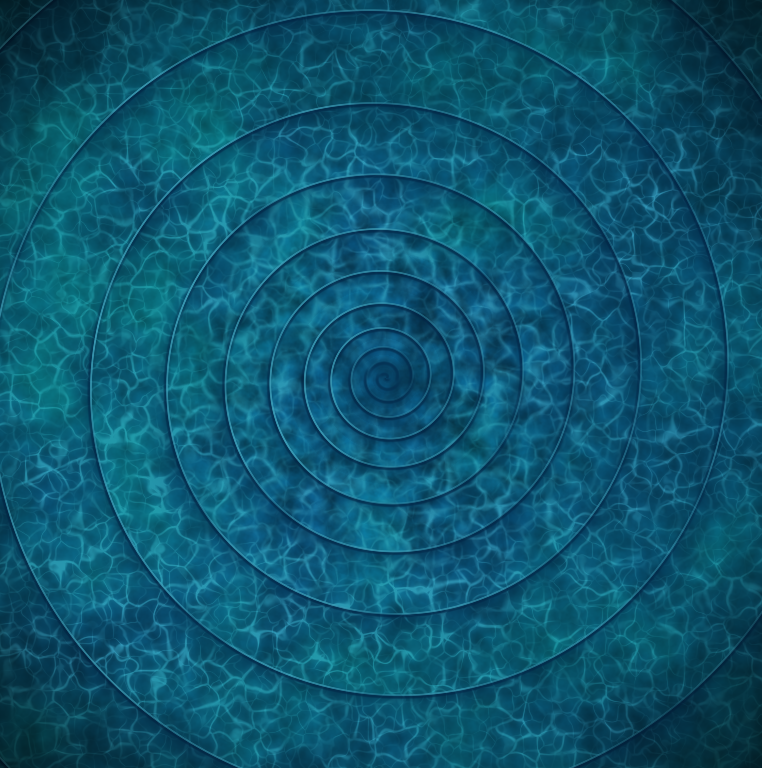
Reproduce this background procedurally as a Shadertoy shader.

```glsl
// Draws a widening spiral groove over teal water laced with a net of caustic light.

#define CENTER vec2(0.0065, 0.008)  // spiral eye, measured from the canvas middle
#define START_RADIUS 0.0625         // sets the radius of the first turn
#define RADIUS_SHIFT 0.0417         // tightens the turns near the eye
#define GROWTH 0.2647               // natural log of the growth per turn
#define LINE_WIDTH 0.0005
#define SHADOW_WIDTH 0.016
#define CELL_SCALE 31.0             // caustic cells across the canvas height
#define WARP 0.36                   // bending of the caustic net
#define NET_LIGHT 1.0
#define MOTTLE 0.5                  // strength of the small light and dark flecks

const float TAU = 6.2831853;
const vec3 DEEP  = vec3(0.010, 0.205, 0.275);
const vec3 TEAL  = vec3(0.030, 0.410, 0.460);
const vec3 BLUE  = vec3(0.040, 0.335, 0.520);
const vec3 GLINT = vec3(0.210, 0.620, 0.750);
const vec3 INK   = vec3(0.005, 0.140, 0.270);

vec2 hash2(vec2 p) {
    vec3 q = fract(p.xyx * vec3(0.1031, 0.1030, 0.0973));
    q += dot(q, q.yzx + 33.33);
    return fract((q.xx + q.yz) * q.zy);
}

float noise(vec2 p) {
    vec2 i = floor(p), f = fract(p);
    f = f * f * (3.0 - 2.0 * f);
    float low  = mix(hash2(i).x, hash2(i + vec2(1, 0)).x, f.x);
    float high = mix(hash2(i + vec2(0, 1)).x, hash2(i + vec2(1, 1)).x, f.x);
    return mix(low, high, f.y);
}

float fbm(vec2 p) {
    float sum = 0.0, weight = 0.5;
    for (int i = 0; i < 4; i++) {
        sum += weight * noise(p);
        p = mat2(1.6, 1.2, -1.2, 1.6) * p + 7.3;
        weight *= 0.5;
    }
    return sum / 0.9375;
}

// Gap between the two nearest cell seeds: zero on the cell borders
float cellGap(vec2 p) {
    vec2 cell = floor(p), f = fract(p);
    float nearest = 8.0, second = 8.0;
    for (int y = -1; y <= 1; y++)
    for (int x = -1; x <= 1; x++) {
        vec2 offset = vec2(x, y);
        float d = length(offset + 0.1 + 0.8 * hash2(cell + offset) - f);
        second = min(second, max(nearest, d));
        nearest = min(nearest, d);
    }
    return second - nearest;
}

// Bright threads with a soft halo, broken up in patches
float caustics(vec2 p, float softness) {
    p += WARP * (vec2(noise(p * 1.5), noise(p * 1.5 + 31.7)) - 0.5) * 2.0;
    float gap = cellGap(p);
    float thread = 1.0 - smoothstep(0.02, mix(0.17, 0.36, softness), gap);
    float patches = smoothstep(0.15, 0.75, noise(p * 1.1 + 11.0));
    return (thread * mix(0.62, 0.45, softness) + 0.34 * exp(-gap * 4.0)) * mix(0.3, 1.0, patches);
}

float glow(vec2 p, vec2 at, vec2 size) {
    vec2 q = (p - at) / size;
    return exp(-dot(q, q));
}

// Signed distance to the closest spiral arm, positive on its outer side
float spiral(vec2 p) {
    float reach = length(p) + RADIUS_SHIFT;
    float turns = log(reach / START_RADIUS) / GROWTH - atan(-p.x, p.y) / TAU;
    return (fract(turns + 0.5) - 0.5) * reach * GROWTH;
}

void mainImage(out vec4 fragColor, in vec2 fragCoord) {
    float pixel = 1.0 / iResolution.y;
    vec2 uv = (fragCoord - 0.5 * iResolution.xy) * pixel;
    vec2 p = uv - CENTER;
    float radius = length(p);
    vec2 dir = p / max(radius, 1e-4);

    // Broad pools of light
    float light = 0.60 * glow(uv, vec2(-0.37, -0.03), vec2(0.17, 0.30))
                + 0.60 * glow(uv, vec2(-0.10, -0.32), vec2(0.34, 0.15))
                + 0.45 * glow(uv, vec2(-0.22, 0.27), vec2(0.24, 0.12))
                + 0.55 * glow(uv, vec2(0.0), vec2(0.28))
                + 0.22 * glow(uv, vec2(0.28, 0.12), vec2(0.20, 0.34));
    float teal = glow(uv, vec2(-0.34, 0.14), vec2(0.16, 0.28))
               + glow(uv, vec2(0.05, -0.35), vec2(0.34, 0.08))
               + 0.8 * glow(uv, vec2(-0.02, 0.39), vec2(0.30, 0.07))
               + 0.9 * glow(uv, vec2(0.13, 0.20), vec2(0.10, 0.05))
               + 0.9 * glow(uv, vec2(0.12, -0.10), vec2(0.06, 0.07));

    // Water body
    float cloud = fbm(uv * 9.0 + 3.0) - 0.5;
    float fleck = fbm(uv * 48.0 + 5.0) - 0.5;
    float hue = clamp(0.14 + 0.6 * teal + 1.5 * cloud + 0.7 * radius * radius, 0.0, 1.0);
    vec3 color = mix(DEEP, mix(BLUE, TEAL, hue), clamp(0.42 + 0.58 * light + 0.9 * cloud, 0.0, 1.2));

    // Caustic net, softer towards the eye
    float softness = 1.0 - smoothstep(0.12, 0.36, radius);
    float net = caustics(uv * CELL_SCALE, softness)
              + 0.5 * caustics(uv * CELL_SCALE * 1.55 + 19.0, softness);
    net *= NET_LIGHT * (0.42 + 0.62 * light) * smoothstep(-0.03, 0.16, radius);
    vec3 netColor = mix(GLINT, vec3(0.12, 0.62, 0.66), clamp(hue, 0.0, 1.0));
    color *= 1.0 + MOTTLE * fleck * (1.0 + softness);
    color = mix(color, netColor, clamp(net * (1.0 + fleck), 0.0, 0.9));

    // Groove: the shadow lies inside the upper arms and outside the lower ones
    float d = spiral(p);
    float below = smoothstep(-0.6, 0.6, -dir.y - 0.3 * dir.x);
    float outer = smoothstep(-0.002, 0.002, d);
    float spread = min(SHADOW_WIDTH, 0.004 + 0.045 * radius);
    float shadow = exp(-abs(d) / spread) * mix(1.0 - outer, outer, below);
    color = mix(color, INK, 0.55 * shadow);
    vec2 creases = 1.0 - smoothstep(vec2(0.0005), vec2(0.002 + pixel), abs(d + vec2(0.002, -0.002)));
    color = mix(color, INK, 0.6 * mix(creases.x, creases.y, below));
    float rim = 1.0 - smoothstep(LINE_WIDTH, LINE_WIDTH + pixel, abs(d + mix(-0.0005, 0.0005, below)));
    float rimLight = (0.58 - 0.16 * dir.x) * smoothstep(0.01, 0.07, radius);
    rimLight *= 0.55 + 0.75 * noise(uv * 13.0 + 2.0);
    color = mix(color, vec3(0.25, 0.64, 0.74), rim * rimLight);

    // Dim eye and dark corners
    color = mix(color, BLUE * 0.75, 0.4 * glow(p, vec2(0.0), vec2(0.04)));
    color *= 1.0 - 0.6 * smoothstep(0.46, 0.74, length(uv));
    fragColor = vec4(clamp(color, 0.0, 1.0), 1.0);
}
```
